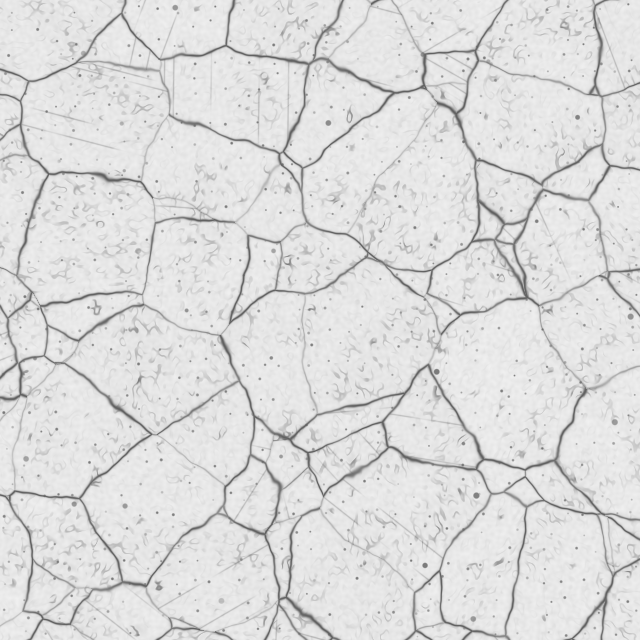
Reproduce this texture procedurally as a Shadertoy shader.

```glsl
// Polished and etched metal under a microscope: pale grains parted by dark boundaries.
// The grains are a power diagram of weighted seeds, bent by gradient noise; soft etch
// marks, straight scratches and round pits are laid over them.

const float SEEDS = 11.5;   // seed cells across the canvas

vec2 hash2(vec2 p) {
    vec3 q = fract(vec3(p.xyx) * vec3(0.1031, 0.1030, 0.0973));
    q += dot(q, q.yzx + 33.33);
    return fract((q.xx + q.yz) * q.zy);
}

float corner(vec2 cell, vec2 offset) {
    float a = 6.2832 * hash2(cell + 57.0).x;
    return dot(vec2(cos(a), sin(a)), offset);
}

// Gradient noise, roughly -0.7 to 0.7
float noise(vec2 p) {
    vec2 i = floor(p), f = p - i, e = vec2(1, 0);
    vec2 u = f * f * f * (f * (f * 6.0 - 15.0) + 10.0);
    return mix(mix(corner(i, f), corner(i + e, f - e), u.x),
               mix(corner(i + e.yx, f - e.yx), corner(i + 1.0, f - 1.0), u.x), u.y);
}

float bell(float d, float width) {
    return exp(-d * d / (width * width));
}

vec2 seedPoint(vec2 cell) {
    return cell + 0.1 + 0.8 * hash2(cell);
}

// A few heavy seeds swallow their neighbours and become large grains
float seedWeight(vec2 cell) {
    return 2.6 * pow(hash2(cell + 211.0).y, 4.5);
}

// Returns boundary darkness; also gives the cell of the grain that holds p
float boundaries(vec2 p, out vec2 grain) {
    vec2 g = p * SEEDS, home = floor(g);
    float nearest = 1e5;
    for (int y = -3; y <= 3; y++)
    for (int x = -3; x <= 3; x++) {
        vec2 cell = home + vec2(x, y), r = g - seedPoint(cell);
        float power = dot(r, r) - seedWeight(cell);
        if (power < nearest) { nearest = power; grain = cell; }
    }
    float line = 0.0;
    vec2 own = seedPoint(grain);
    for (int y = -3; y <= 3; y++)
    for (int x = -3; x <= 3; x++) {
        vec2 cell = home + vec2(x, y), s = seedPoint(cell), r = g - s;
        if (cell == grain) continue;
        float d = (dot(r, r) - seedWeight(cell) - nearest) / (2.0 * length(s - own)) / SEEDS;
        float h = hash2(cell + grain + 400.0).x;   // same from both sides
        float strength = mix(0.35, 1.0, smoothstep(0.05, 0.4, h));
        line = max(line, strength * (0.88 * bell(d, mix(0.0015, 0.0022, h)) + 0.12 * bell(d, 0.0045)));
    }
    return line;
}

// Round pits, one at most per cell of a grid
float pits(vec2 p, float count, float share, float radius) {
    vec2 cell = floor(p * count);
    vec2 h = hash2(cell + count), k = hash2(cell + 3.0 * count);
    float r = radius * mix(0.5, 1.0, k.y);
    float d = length(p - (cell + 0.2 + 0.6 * h) / count);
    float soft = max(0.0013, 0.7 / iResolution.y);
    return step(k.x, share) * mix(0.35, 1.0, fract(k.y * 7.0)) * smoothstep(r + soft, r - soft, d);
}

// Broken parallel scratches in some grains, each grain with its own direction
float scratches(vec2 p, vec2 grain) {
    vec2 h = hash2(grain + 77.0);
    float a = 6.2832 * h.x, spacing = 0.025;
    vec2 dir = vec2(cos(a), sin(a));
    float u = dot(p, dir) / spacing, v = dot(p, vec2(-dir.y, dir.x));
    vec2 k = hash2(vec2(floor(u), 9.0) + grain * 5.0);
    float d = (fract(u) - 0.15 - 0.7 * k.x) * spacing;
    float broken = smoothstep(-0.35, 0.1, noise(vec2(v * 14.0, floor(u) * 3.7)));
    return step(0.5, h.y) * step(k.y, 0.4) * broken * bell(d, 0.0013);
}

// Soft curls, gathered in patches and drawn out along the grain direction
float etchMarks(vec2 p, vec2 grain) {
    vec2 h = hash2(grain + 31.0);
    float a = 6.2832 * h.x;
    vec2 q = mat2(cos(a), sin(a), -sin(a), cos(a)) * p * vec2(92.0, 66.0);
    float curl = smoothstep(0.2, 0.02, abs(noise(q) - 0.16));
    float gaps = smoothstep(-0.25, 0.3, noise(p * 50.0 + 20.0));
    float patches = smoothstep(-0.25, 0.45, noise(p * 11.0 + 5.0) + 0.35 * (h.y - 0.5));
    float smudge = smoothstep(0.34, 0.55, noise(p * 30.0 + 40.0));
    return curl * gaps * (0.025 + 0.15 * patches) + 0.012 * patches + smudge * (0.03 + 0.26 * curl);
}

void mainImage(out vec4 fragColor, in vec2 fragCoord) {
    vec2 p = fragCoord / iResolution.y;

    // Bend the grain boundaries, with small kinks on the long curves
    vec2 bent = p + 0.026 * vec2(noise(p * 9.0), noise(p * 9.0 + 30.0))
                  + 0.007 * vec2(noise(p * 27.0 + 9.0), noise(p * 27.0 + 70.0))
                  + 0.002 * vec2(noise(p * 75.0 + 3.0), noise(p * 75.0 + 50.0));
    vec2 grain;
    float line = boundaries(bent, grain);
    line *= clamp(0.95 + 0.6 * noise(p * 16.0 + 60.0), 0.5, 1.0);

    // Pale ground with fine mottling
    float shade = 0.913 + 0.01 * (hash2(grain + 13.0).x - 0.5);
    shade += 0.035 * noise(p * 130.0) + 0.012 * noise(p * 40.0);
    shade -= etchMarks(p, grain) + 0.15 * scratches(p, grain);

    // Pits and boundaries
    float pit = max(pits(p, 38.0, 0.55, 0.0022), pits(p + 0.37, 13.0, 0.14, 0.0048));
    shade = mix(shade, 0.4, 0.85 * pit);
    shade = mix(shade, 0.38, line);
    fragColor = vec4(vec3(shade), 1.0);
}
```
